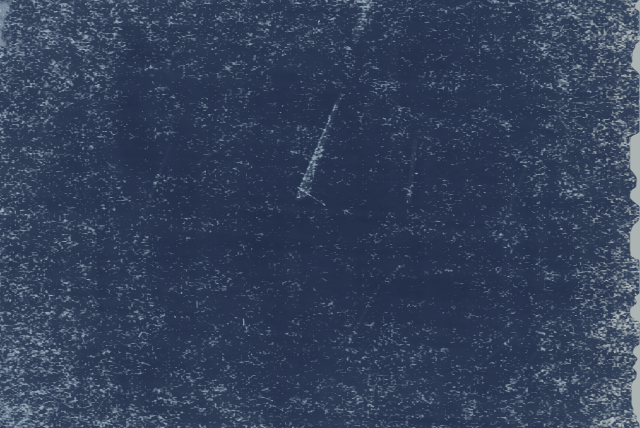
Write a Shadertoy shader that draws this texture.

```glsl
// Worn navy print: dark ink in the middle, rubbed pale towards the borders.
// A wear map (edges, streaks, scratches) sets the threshold of a fine,
// horizontally stretched grain that lets the pale ground show through.

float hash(vec2 p) {
    vec3 q = fract(vec3(p.xyx) * 0.1031);
    q += dot(q, q.yzx + 33.33);
    return fract((q.x + q.y) * q.z);
}

float noise(vec2 p) {
    vec2 i = floor(p), f = fract(p);
    f = f * f * (3.0 - 2.0 * f);
    return mix(mix(hash(i), hash(i + vec2(1, 0)), f.x),
               mix(hash(i + vec2(0, 1)), hash(i + vec2(1, 1)), f.x), f.y);
}

float fbm(vec2 p) {
    float sum = 0.0, amp = 0.5;
    for (int i = 0; i < 4; i++) {
        sum += amp * noise(p);
        p = mat2(1.6, 1.2, -1.2, 1.6) * p + 7.3;
        amp *= 0.5;
    }
    return sum / 0.9375;
}

// x: distance to the segment, y: signed side, z: position along it
vec3 segment(vec2 p, vec2 a, vec2 b) {
    vec2 d = b - a, q = p - a;
    float h = clamp(dot(q, d) / dot(d, d), 0.0, 1.0);
    return vec3(length(q - d * h), (q.x * d.y - q.y * d.x) / length(d), h);
}

float line(vec2 p, vec2 a, vec2 b, float width) {
    return 1.0 - smoothstep(width * 0.3, width, segment(p, a, b).x);
}

// Rubbed borders, broken up by patches and by streaks in both directions
float rubbing(vec2 p, float aspect) {
    vec2 q = p + 0.16 * (vec2(fbm(p * 4.0), fbm(p * 4.0 + 31.0)) - 0.5);
    float wear = 0.06 + 0.66 * exp(-max(q.x, 0.0) / 0.30)
               + 0.95 * exp(-max(aspect - q.x, 0.0) / 0.18)
               + 0.55 * exp(-max(q.y, 0.0) / 0.15)
               + 0.42 * exp(-max(1.0 - q.y, 0.0) / 0.22);
    float streaks = 0.30 * (noise(p * vec2(38.0, 2.5)) - 0.5)
                  + 0.35 * (noise(vec2(p.x * 3.0, p.y * 65.0 + 4.0 * p.x)) - 0.5)
                  + 0.70 * (fbm(p * vec2(7.0, 9.0) + 13.0) - 0.5);
    wear += streaks * (0.35 + 0.65 * min(wear, 1.0));
    // Unrubbed smears of solid ink
    wear -= 0.22 * line(p, vec2(0.29, 0.74), vec2(0.33, 0.62), 0.06);
    wear -= 0.20 * line(p, vec2(0.33, 0.89), vec2(0.42, 0.90), 0.06);
    wear = max(wear, 0.0);
    return wear / (1.0 + 0.35 * wear);
}

// Scratches raise the wear, so they are as grainy as the rest
float scratches(vec2 p) {
    vec3 s = segment(p, vec2(0.70, 0.56), vec2(0.785, 0.76));
    float feather = smoothstep(-0.002, 0.001, s.y)
                  * (1.0 - smoothstep(0.006, 0.034 - 0.024 * s.z, s.y))
                  * (1.0 - smoothstep(0.02, 0.034, s.x));
    float wear = 0.65 * feather * (1.0 - 0.5 * s.z);
    wear += 0.45 * line(p, vec2(0.70, 0.56), vec2(0.785, 0.76), 0.004);
    wear += 0.60 * line(p, vec2(0.695, 0.563), vec2(0.76, 0.52), 0.003);
    wear += 0.35 * line(p, vec2(0.83, 0.91), vec2(0.86, 1.0), 0.014);
    wear += 0.28 * line(p, vec2(0.97, 0.67), vec2(0.955, 0.53), 0.009);
    for (int i = 0; i < 12; i++) {
        float k = float(i);
        vec2 a = vec2(1.5 * hash(vec2(k, 3.0)), hash(vec2(k, 8.0)));
        float angle = mix(0.1, 1.2, hash(vec2(k, 15.0)));
        vec2 b = a + mix(0.05, 0.22, hash(vec2(k, 21.0))) * vec2(cos(angle), sin(angle));
        wear += 0.16 * line(p, a, b, 0.006);
    }
    return wear;
}

// Pale dust specks and a few short hairs
float dust(vec2 p) {
    float mask = 0.0;
    for (int i = 0; i < 22; i++) {
        float k = float(i);
        vec2 a = vec2(1.5 * hash(vec2(k, 41.0)), hash(vec2(k, 57.0)));
        float angle = 6.28 * hash(vec2(k, 63.0));
        float len = i % 7 == 0 ? 0.013 : 0.002;
        vec2 b = a + len * vec2(cos(angle), sin(angle));
        vec2 bent = p + 0.002 * sin(p.yx * 150.0);
        mask = max(mask, line(bent, a, b, 0.003) * mix(0.3, 0.9, hash(vec2(k, 70.0))));
    }
    return mask;
}

void mainImage(out vec4 fragColor, in vec2 fragCoord) {
    vec2 p = fragCoord / iResolution.y;
    float aspect = iResolution.x / iResolution.y;
    float wear = clamp(rubbing(p, aspect) + scratches(p), 0.0, 1.0);

    // Fine flecks, wider than tall, gathered in loose clusters
    vec2 g = p + vec2(0.0, 0.03 * p.x);
    float grain = 0.45 * noise(g * vec2(165.0, 300.0))
                + 0.35 * noise(g * vec2(250.0, 320.0) + 51.0)
                + 0.20 * noise(g * vec2(75.0, 140.0) + 17.0)
                + 0.22 * (noise(p * vec2(32.0, 45.0)) - 0.5);
    float threshold = 0.675 - 0.42 * wear;
    float bare = smoothstep(threshold, threshold + 0.56, grain);

    // Chipped right border and upper left corner
    float chip = aspect - p.x - 0.022 * smoothstep(0.52, 0.75, fbm(vec2(3.0, p.y * 14.0)));
    bare = max(bare, 0.95 * (1.0 - smoothstep(-0.001, 0.004, chip)));
    float corner = length((p - vec2(0.0, 0.96)) * vec2(1.0, 0.5));
    bare = max(bare, 0.7 * smoothstep(0.5, 0.75, fbm(p * 40.0) + 0.15 - 5.0 * corner));
    bare = max(bare, dust(p));

    vec3 ink = mix(vec3(0.137, 0.18, 0.285), vec3(0.215, 0.275, 0.375), min(wear, 1.0));
    ink += 0.018 * (fbm(p * vec2(60.0, 110.0)) - 0.5);
    vec3 ground = mix(vec3(0.60, 0.68, 0.73), vec3(0.70, 0.73, 0.72), smoothstep(1.2, 1.5, p.x));
    fragColor = vec4(mix(ink, ground, bare), 1.0);
}
```
